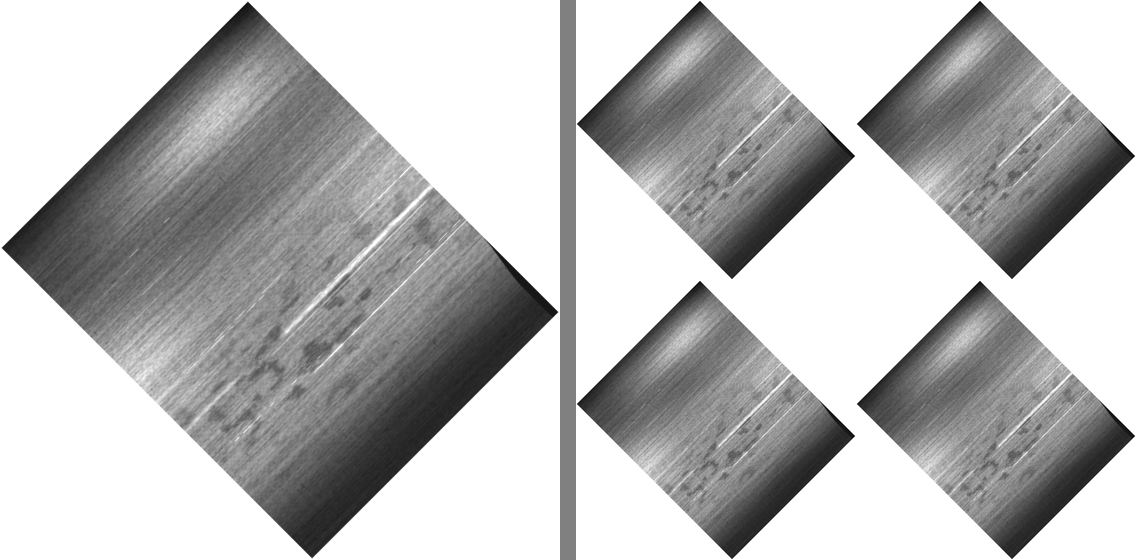
Left: one tile. Right: repeated 2 by 2.
Give the GLSL for this texture, as a WebGL 1 fragment shader.

```glsl
precision highp float;
// Draws a diagonal plate of brushed, scratched grey metal on a white ground.
uniform vec2 u_resolution;

const vec2 PLATE_HALF = vec2(0.311, 0.392); // along the brushing, across it
const vec3 GROUND = vec3(1.0);
const float SHADOW = 0.09;

float hash(vec2 p) {
  return fract(sin(dot(p, vec2(127.1, 311.7))) * 43758.5453);
}

float noise(vec2 p) {
  vec2 cell = floor(p);
  vec2 f = fract(p);
  f = f * f * (3.0 - 2.0 * f);
  float low = mix(hash(cell), hash(cell + vec2(1.0, 0.0)), f.x);
  float high = mix(hash(cell + vec2(0.0, 1.0)), hash(cell + 1.0), f.x);
  return mix(low, high, f.y);
}

float fbm(vec2 p) {
  float sum = 0.0;
  float weight = 0.5;
  for (int i = 0; i < 4; i++) {
    sum += weight * noise(p);
    p = p * 2.03 + 17.3;
    weight *= 0.5;
  }
  return sum / 0.9375;
}

float blob(vec2 q, vec2 center, vec2 size) {
  vec2 d = (q - center) / size;
  return exp(-dot(d, d));
}

// Soft line along the brushing, from x = start to x = end.
float scratch(vec2 q, float across, float start, float end, float width) {
  float d = (q.y - across) / width;
  float ends = smoothstep(start, start + 0.03, q.x)
             * (1.0 - smoothstep(end - 0.03, end, q.x));
  return exp(-d * d) * ends;
}

// Broad light and dark areas of the plate.
float lighting(vec2 q) {
  float light = mix(0.17, 0.46, smoothstep(-0.41, -0.31, q.y));
  light += 0.12 * smoothstep(-0.20, -0.02, q.y);
  light -= 0.42 * smoothstep(0.18, 0.365, q.y);
  light += 0.28 * blob(q, vec2(0.13, -0.285), vec2(0.15, 0.055));
  light += 0.25 * blob(q, vec2(-0.32, -0.06), vec2(0.13, 0.09));
  light += 0.13 * blob(q, vec2(0.32, 0.0), vec2(0.16, 0.09));
  light -= 0.08 * blob(q, vec2(0.0, -0.17), vec2(0.13, 0.06));
  light -= 0.17 * blob(q, vec2(-0.28, -0.30), vec2(0.15, 0.10));
  light -= 0.12 * blob(q, vec2(0.31, -0.39), vec2(0.10, 0.09));
  return light;
}

// Fine parallel lines and grain, centred on zero.
float brushing(vec2 q) {
  float fine = noise(q * vec2(9.0, 330.0)) - 0.5;
  float medium = noise(q * vec2(4.0, 140.0) + 31.0) - 0.5;
  float broad = noise(q * vec2(2.5, 45.0) + 57.0) - 0.5;
  float grain = noise(q * vec2(210.0, 360.0) + 83.0) - 0.5;
  return 0.20 * fine + 0.15 * medium + 0.10 * broad + 0.20 * grain;
}

// Scattered thin scratches, broken into dashes.
float scatteredScratches(vec2 q, float pixel) {
  float sum = 0.0;
  for (int i = 0; i < 40; i++) {
    float id = float(i);
    float across = mix(-0.33, 0.22, hash(vec2(id, 1.0)));
    float start = mix(-0.38, 0.18, hash(vec2(id, 2.0)));
    float span = mix(0.10, 0.32, hash(vec2(id, 3.0)));
    float strength = mix(0.04, 0.30, pow(hash(vec2(id, 4.0)), 2.0));
    float dashes = smoothstep(0.15, 0.7, noise(vec2(q.x * 90.0, id * 7.0)));
    float width = max(0.0012, 0.6 * pixel);
    sum += strength * dashes * scratch(q, across, start, start + span, width);
  }
  return sum;
}

// Dark stains and small specks, mostly in the lower half.
float stains(vec2 q) {
  float patches = smoothstep(0.54, 0.76, fbm(q * vec2(24.0, 48.0) + 9.0));
  float region = blob(q, vec2(-0.05, 0.12), vec2(0.40, 0.12));
  float specks = smoothstep(0.91, 0.98, noise(q * 130.0 + 5.0));
  return 0.36 * patches * region + 0.16 * specks;
}

void main() {
  vec2 p = gl_FragCoord.xy / u_resolution - 0.5;
  float pixel = 1.0 / min(u_resolution.x, u_resolution.y);
  vec2 q = vec2(p.x + p.y, p.x - p.y) * 0.70711;

  // Metal surface
  float grey = lighting(q) * (1.0 + brushing(q)) * (1.0 - stains(q));
  grey += scatteredScratches(q, pixel);

  // Main bright streaks
  float glint = 0.7 + 0.5 * noise(q * vec2(70.0, 300.0));
  float taper = mix(0.0048, 0.0032, smoothstep(-0.06, 0.31, q.x));
  grey += 0.40 * glint * scratch(q, 0.073, -0.08, 0.36, taper);
  grey += 0.22 * glint * scratch(q, 0.085, -0.12, 0.30, 0.0015);
  grey += 0.24 * glint * scratch(q, 0.071, -0.36, -0.15, 0.004);
  grey += 0.34 * glint * scratch(q, 0.160, -0.09, 0.36, 0.0016);

  // Shadow wedge by the right corner
  float wedge = 0.014 * smoothstep(0.19, 0.32, q.y);
  float inWedge = smoothstep(-pixel, pixel, q.x - PLATE_HALF.x + wedge);
  grey = mix(grey, SHADOW, inWedge * smoothstep(0.19, 0.22, q.y));

  // Plate outline
  vec2 edge = abs(q) - PLATE_HALF;
  float outside = smoothstep(-0.7 * pixel, 0.7 * pixel, max(edge.x, edge.y));
  gl_FragColor = vec4(mix(vec3(clamp(grey, 0.0, 1.0)), GROUND, outside), 1.0);
}
```
